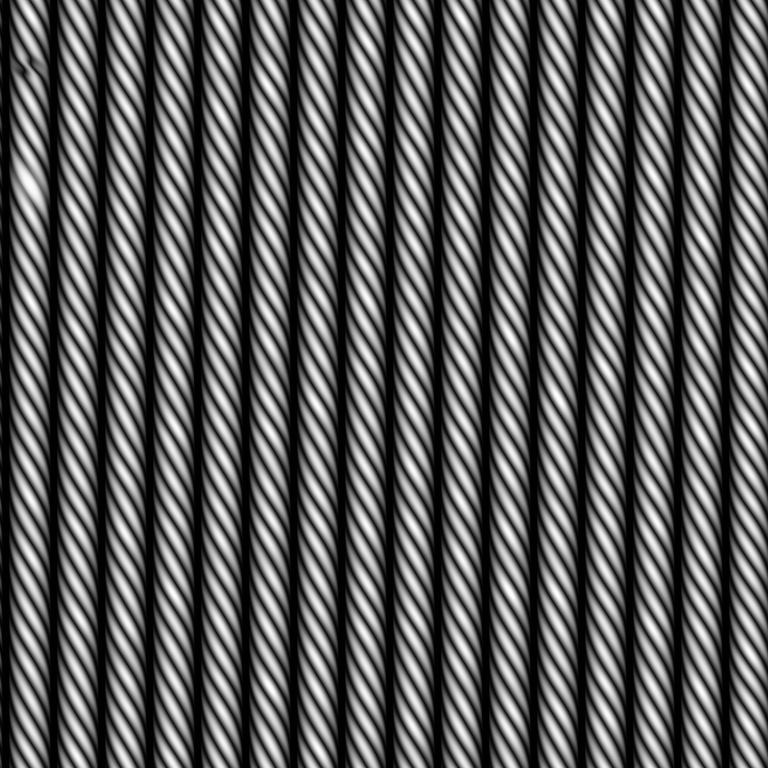
Reproduce this pattern procedurally as a WebGL 2 fragment shader.

```glsl
#version 300 es
precision highp float;
// Sixteen upright twisted steel ropes on black, seen side by side.
// Each rope is a cylinder: asin() unrolls its width into an angle, and a
// periodic helix phase shades the strands. Wrapped noise adds slight wear.

#define ROPES 16.0         // ropes across the canvas
#define STRANDS 27.0       // strands passed from bottom to top
#define TURN 3.7           // strands across the visible half of a rope
#define ROPE_RADIUS 0.435  // in rope cells
#define ROPE_CENTRE 0.62   // position of the axis, in rope cells
#define STRAND_POWER 1.05  // higher gives wider dark grooves
#define TIP_POWER 1.6      // extra narrowing of strands at the rope sides
#define EDGE_POWER 0.75    // falloff toward the rope sides
#define GROOVE_FILL 0.05   // light left in the grooves
#define ROPE_SHIFT 0.13    // phase step between neighbouring ropes
#define WOBBLE 0.12        // irregularity of the strand spacing
#define WEAR 0.10          // variation of brightness

uniform vec2 u_resolution;
out vec4 fragColor;

const float PI = 3.14159265;
const vec3 GAP_BLACK = vec3(0.004);
const vec3 STEEL_LIGHT = vec3(0.94);

float hash(vec2 p) {
    vec3 q = fract(vec3(p.xyx) * 0.1031);
    q += dot(q, q.yzx + 33.33);
    return fract((q.x + q.y) * q.z);
}

// Gradient noise along a rope; wraps after a whole number of cells.
float ropeNoise(float y, float cells, float seed) {
    float p = y * cells;
    float i = floor(p);
    float f = p - i;
    float g0 = hash(vec2(mod(i, cells), seed)) * 2.0 - 1.0;
    float g1 = hash(vec2(mod(i + 1.0, cells), seed)) * 2.0 - 1.0;
    float w = f * f * f * (f * (f * 6.0 - 15.0) + 10.0);
    return 2.0 * mix(g0 * f, g1 * (f - 1.0), w);
}

// Soft elliptical spot around the origin.
float softSpot(vec2 p, vec2 size) {
    p /= size;
    return exp(-dot(p, p));
}

void main() {
    vec2 uv = gl_FragCoord.xy / u_resolution;

    // Rope cell and position across the cylinder
    float column = uv.x * ROPES - ROPE_CENTRE + 0.5;
    float rope = mod(floor(column), ROPES);
    float across = (fract(column) - 0.5) / ROPE_RADIUS;
    float side = clamp(across, -1.0, 1.0);
    float isFirst = 1.0 - step(0.5, rope);
    float isLast = step(ROPES - 1.5, rope);

    // Helix phase, with a kink in the first rope and a tighter last rope
    float strands = STRANDS + 3.0 * isLast;
    float phase = uv.y * strands + asin(side) / PI * TURN + rope * ROPE_SHIFT;
    phase += WOBBLE * ropeNoise(uv.y, 9.0, rope + 3.0);
    float kink = isFirst * softSpot(vec2(side, uv.y - 0.912), vec2(1.0, 0.011));
    phase += 0.25 * kink * sin(side * 5.0 + uv.y * 200.0);

    // Rounded strands that taper to points along the rope sides
    float rim = side * side;
    float sharpness = STRAND_POWER + TIP_POWER * rim * rim;
    float strand = pow(max(abs(sin(PI * phase)), 0.001), sharpness);
    float body = pow(max(1.0 - rim, 0.0), EDGE_POWER);
    float light = mix(GROOVE_FILL, 1.0, strand) * body;

    // Uneven brightness, dulled kink and one swollen bright strand
    light *= 1.0 + WEAR * ropeNoise(uv.y, 24.0, rope + 41.0);
    light *= 1.0 - 0.3 * kink;
    vec2 swell = vec2(side + (uv.y - 0.760) * 18.0, uv.y - 0.760);
    float bulge = isFirst * softSpot(swell, vec2(0.45, 0.026));
    light = mix(light, 1.05, bulge * smoothstep(0.0, 0.6, body));

    vec3 colour = mix(GAP_BLACK, STEEL_LIGHT, clamp(light, 0.0, 1.05));
    fragColor = vec4(colour, 1.0);
}
```
